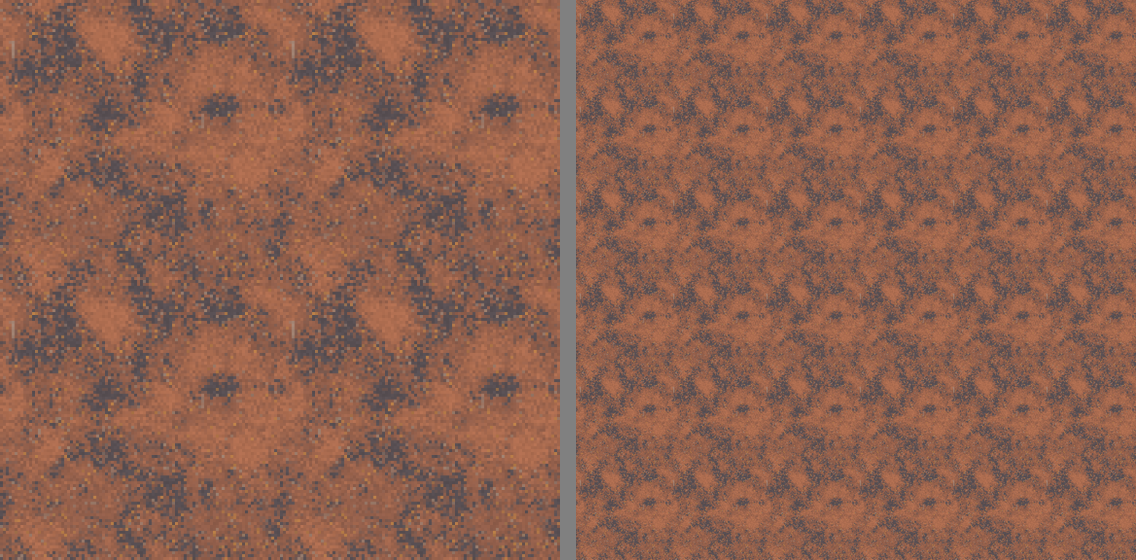
Left, the tile; right, the same tile 3 across and 3 down.
Reproduce this texture procedurally as a Shadertoy shader.

```glsl
// Rusted metal made of small square blocks: warm rust, brown stains, charcoal
// grime, ochre and grey flecks. Wrapping value noise sets the wear, a random
// number per block breaks it into speckles, and the tile repeats seamlessly.

const float REPEATS = 2.0;          // tiles across and down
const float BLOCKS = 96.0;          // blocks along one tile side
const float WEAR_PERIOD = 5.0;      // broad stains per tile
const float GRIME_PERIOD = 8.0;     // grime patches per tile
const float ROUGHNESS = 0.65;       // strength of each finer noise octave
const float SPECKLE = 0.43;         // how far grime breaks into single blocks
const float MID_LEVEL = 0.60;       // grime above this is dull brown
const float CHARCOAL_LEVEL = 0.675; // grime above this is charcoal
const float GRAIN = 0.06;           // brightness change between blocks
const int SCRATCHES = 3;
const vec2 SCRATCH_START = vec2(4.0, 76.0);
const vec2 SCRATCH_STEP = vec2(65.0, 72.0);
const float SCRATCH_LENGTH = 6.0;

const vec3 RUST = vec3(0.685, 0.430, 0.315);
const vec3 BROWN = vec3(0.570, 0.370, 0.293);
const vec3 DULL = vec3(0.490, 0.355, 0.310);
const vec3 CHARCOAL = vec3(0.345, 0.310, 0.325);
const vec3 OCHRE = vec3(0.730, 0.500, 0.270);
const vec3 GREY = vec3(0.600, 0.500, 0.440);

// Integer hash of a lattice point, 0 to 1
float hash(vec2 p, float seed) {
    uvec2 q = uvec2(p + 0.5);
    uint h = q.x * 1597u + q.y * 51749u + uint(seed) * 7919u;
    h = (h ^ (h >> 15)) * 73244475u;
    h = (h ^ (h >> 13)) * 73244475u;
    h ^= h >> 16;
    return float(h & 65535u) / 65535.0;
}

// Value noise that wraps after a whole number of lattice steps
float wrapNoise(vec2 p, float period, float seed) {
    vec2 i = floor(p), f = fract(p);
    vec2 a = mod(i, period), b = mod(i + 1.0, period);
    f = f * f * (3.0 - 2.0 * f);
    return mix(mix(hash(a, seed), hash(vec2(b.x, a.y), seed), f.x),
               mix(hash(vec2(a.x, b.y), seed), hash(b, seed), f.x), f.y);
}

// Four octaves, each wrapping on the unit tile
float fbm(vec2 uv, float period, float seed) {
    float sum = 0.0, total = 0.0, weight = 1.0;
    for (int k = 0; k < 4; k++) {
        sum += weight * wrapNoise(uv * period, period, seed + float(k));
        total += weight;
        period *= 2.0;
        weight *= ROUGHNESS;
    }
    return sum / total;
}

// Flat colour of one block
vec3 blockColor(vec2 block) {
    block = mod(block, BLOCKS);
    vec2 uv = (block + 0.5) / BLOCKS;
    float single = hash(block, 31.0);
    float pair = hash(floor(block * vec2(0.5, 1.0)), 32.0);
    float jitter = mix(single, pair, 0.4) - 0.5;

    // Soft stains
    float wear = fbm(uv, WEAR_PERIOD, 5.0);
    float patches = fbm(uv, GRIME_PERIOD, 21.0);
    float stain = mix(wear, patches, 0.4) + 0.17 * (hash(block, 33.0) - 0.5);
    vec3 color = mix(RUST, BROWN, smoothstep(0.35, 0.56, stain));

    // Speckled grime
    float grime = 0.5 + 0.55 * (wear - 0.5) + 0.9 * (patches - 0.5) + SPECKLE * jitter;
    color = mix(color, DULL, smoothstep(MID_LEVEL - 0.03, MID_LEVEL + 0.03, grime));
    color = mix(color, CHARCOAL, smoothstep(CHARCOAL_LEVEL - 0.015, CHARCOAL_LEVEL + 0.025, grime));

    // Flecks, denser where worn
    float fleckShare = 0.035 * smoothstep(0.3, 0.55, stain);
    float fleckBlend = 0.45 + 0.5 * hash(block, 43.0);
    color = mix(color, OCHRE, fleckBlend * step(hash(block, 41.0), fleckShare));
    color = mix(color, GREY, fleckBlend * step(hash(block, 42.0), fleckShare));

    // Short upright scratches, each fainter than the last
    for (int k = 0; k < SCRATCHES; k++) {
        float n = float(k);
        vec2 d = mod(block - SCRATCH_START - n * SCRATCH_STEP, BLOCKS);
        float inside = step(d.x, 0.5) * step(d.y, SCRATCH_LENGTH - n - 0.5);
        color = mix(color, GREY * 1.06, inside * 0.9 / (1.0 + 0.6 * n));
    }
    return color * (1.0 + GRAIN * (hash(block, 51.0) * 2.0 - 1.0));
}

void mainImage(out vec4 fragColor, in vec2 fragCoord) {
    // Blend the four nearest blocks by the share of the pixel each covers
    vec2 scale = REPEATS * BLOCKS / iResolution.xy;
    vec2 p = fragCoord * scale - 0.5;
    vec2 block = floor(p);
    vec2 cover = clamp((fract(p) - 0.5) / scale + 0.5, 0.0, 1.0);
    vec3 low = mix(blockColor(block), blockColor(block + vec2(1.0, 0.0)), cover.x);
    vec3 high = mix(blockColor(block + vec2(0.0, 1.0)), blockColor(block + 1.0), cover.x);
    fragColor = vec4(mix(low, high, cover.y), 1.0);
}
```
